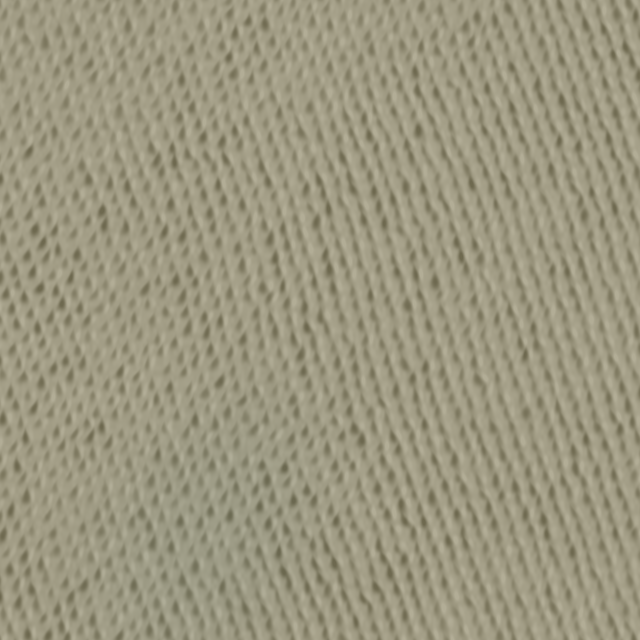
Write a WebGL 2 fragment shader that draws this texture.

```glsl
#version 300 es
precision highp float;
// Beige knitted cloth: slanting ribs of small drop-shaped holes with uneven wear.
uniform vec2 u_resolution;
out vec4 fragColor;

float hash(vec2 p) {
    vec3 q = fract(vec3(p.xyx) * 0.1031);
    q += dot(q, q.yzx + 33.33);
    return fract((q.x + q.y) * q.z);
}

float noise(vec2 p) {
    vec2 i = floor(p), f = fract(p);
    f = f * f * (3.0 - 2.0 * f);
    return mix(mix(hash(i), hash(i + vec2(1, 0)), f.x),
               mix(hash(i + vec2(0, 1)), hash(i + vec2(1, 1)), f.x), f.y);
}

// Soft elliptical spot, sheared sideways by lean.
float spot(vec2 p, vec2 size, float lean) {
    p.x -= lean * p.y;
    p /= size;
    return exp(-pow(dot(p, p), 1.25));
}

void main() {
    vec2 uv = gl_FragCoord.xy / u_resolution;

    // Broad stretching plus a small wobble of the yarn
    vec2 p = uv + 0.022 * (vec2(noise(uv * 3.0 + 7.0), noise(uv * 3.0 + 31.0)) - 0.5);
    p += 0.005 * (vec2(noise(uv * 42.0 + 50.0), noise(uv * 42.0 + 90.0)) - 0.5);

    // Slanted lattice: first column steps between ribs, second runs down a rib
    mat2 lattice = mat2(0.0208, 0.0185, 0.0080, -0.0243);
    vec2 grid = inverse(lattice) * p;
    vec2 cell = floor(grid + 0.5);

    // Ribbed areas have closed grooves, open areas have separate holes
    float ribbed = smoothstep(0.3, 0.7, 0.55 * noise(uv * 4.0 + 12.0)
                 + 0.5 * smoothstep(0.2, 0.8, uv.x + 0.25 * (0.5 - uv.y)));
    vec2 diagonal = vec2(dot(uv, vec2(0.8, -0.6)), dot(uv, vec2(0.6, 0.8)));
    float wear = smoothstep(0.15, 0.75, noise(diagonal * vec2(11.0, 4.0) + 20.0));

    // Holes and the lit yarn beside them
    float hole = 0.0, lit = 0.0;
    for (int y = -1; y <= 1; y++)
    for (int x = -1; x <= 1; x++) {
        vec2 id = cell + vec2(x, y);
        float depth = hash(id + 200.0);
        vec2 jitter = vec2(hash(id + 310.0), hash(id + 470.0)) - 0.5;
        vec2 offset = p - lattice * (id + 0.25 * jitter);
        float lean = mix(0.18, -0.12, ribbed) + 0.35 * jitter.x;
        vec2 size = vec2(0.0052, 0.0098) * (0.85 + 0.3 * depth);
        size.x *= 1.0 - 0.45 * clamp(offset.y / 0.011, -1.0, 1.0);
        hole += spot(offset, size, lean) * (0.6 + 0.65 * depth * depth);
        lit += spot(offset - vec2(0.0100, 0.002), vec2(0.004, 0.010), lean)
             * (0.4 + 0.8 * hash(id + 620.0));
    }

    // Continuous groove between ribs
    float across = fract(grid.x + 0.5) - 0.5 + 0.05 * sin(6.2832 * grid.y);
    float groove = exp(-across * across / 0.04) * ribbed;

    // Combine relief, patches and fine fibre grain
    float tone = 0.87 - hole * mix(0.52, 0.76, wear) * mix(1.0, 0.82, ribbed)
               - 0.22 * groove * mix(0.8, 1.0, wear)
               + 0.23 * lit;
    tone += 0.05 * (noise(uv * 5.0 + 80.0) - 0.5) + 0.03 * (uv.y - 0.5) + 0.03 * ribbed;
    tone += 0.12 * (noise(uv * vec2(190.0, 120.0)) - 0.5);
    vec3 shadow = vec3(0.43, 0.41, 0.31), yarn = vec3(0.67, 0.65, 0.56);
    vec3 color = mix(shadow, yarn, clamp(tone, 0.0, 1.12));

    // Faint green cast low on the left
    float greenTint = spot(uv - vec2(0.32, 0.16), vec2(0.17, 0.22), 0.3);
    color += greenTint * vec3(-0.018, -0.004, 0.003);
    fragColor = vec4(color, 1.0);
}
```
